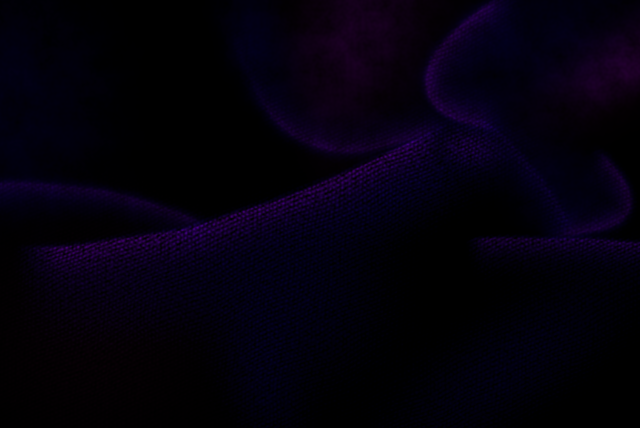
Give the GLSL for this texture, as a Shadertoy shader.

```glsl
vec2 gradientAt(vec2 cell) {
    float h = fract(sin(dot(cell, vec2(127.1, 311.7))) * 43758.5);
    return vec2(cos(6.2832 * h), sin(6.2832 * h));
}

float gradientNoise(vec2 p) {
    vec2 i = floor(p), f = p - i;
    vec2 u = f * f * f * (f * (f * 6.0 - 15.0) + 10.0);
    vec2 e = vec2(1, 0);
    float low = mix(dot(gradientAt(i), f), dot(gradientAt(i + e.xy), f - e.xy), u.x);
    float high = mix(dot(gradientAt(i + e.yx), f - e.yx), dot(gradientAt(i + 1.0), f - 1.0), u.x);
    return mix(low, high, u.y);
}

vec2 bezier(vec2 a, vec2 b, vec2 c, float t) {
    return mix(mix(a, b, t), mix(b, c, t), t);
}

// Light along a curved crease, with its own falloff on the left and right of travel
float fold(vec2 p, vec2 a, vec2 b, vec2 c, float leftWidth, float rightWidth) {
    float nearest = 1e3, side = 0.0, along = 0.0;
    vec2 start = a;
    for (int i = 1; i <= 20; i++) {
        vec2 end = bezier(a, b, c, float(i) / 20.0);
        vec2 seg = end - start, q = p - start;
        float t = clamp(dot(q, seg) / dot(seg, seg), 0.0, 1.0);
        float d = length(q - seg * t);
        if (d < nearest) {
            nearest = d;
            side = seg.x * q.y - seg.y * q.x;
            along = (float(i) - 1.0 + t) / 20.0;
        }
        start = end;
    }
    float r = nearest / (side > 0.0 ? leftWidth : rightWidth);
    return exp(-pow(r, 1.4)) * smoothstep(0.0, 0.14, along) * (1.0 - smoothstep(0.88, 1.0, along));
}

// Soft elliptical light, tilted by an angle
float glow(vec2 p, vec2 centre, vec2 radius, float angle) {
    vec2 q = p - centre;
    q = vec2(cos(angle) * q.x + sin(angle) * q.y, cos(angle) * q.y - sin(angle) * q.x) / radius;
    return exp(-dot(q, q));
}

// Staggered stitches along the main ridge, roughened by fibres
float knit(vec2 p) {
    vec2 q = p + 0.012 * vec2(gradientNoise(p * 7.0), gradientNoise(p * 7.0 + 17.0));
    q = vec2(0.91 * q.x + 0.41 * q.y, 0.91 * q.y - 0.41 * q.x) * vec2(95, 105);
    q.x += 0.5 * mod(floor(q.y), 2.0);
    vec2 stitch = 0.5 - 0.5 * cos(6.2832 * fract(q));
    float fibre = gradientNoise(p * 150.0) + 0.6 * gradientNoise(p * 75.0 + 5.0);
    return max(0.0, 0.5 + 0.35 * stitch.y + 0.75 * stitch.x * stitch.y + 0.8 * fibre);
}

void mainImage(out vec4 fragColor, in vec2 fragCoord) {
    vec2 p = fragCoord / iResolution.y;
    p.x *= 1.5 * iResolution.y / iResolution.x;
    float haze = gradientNoise(p * 14.0) + 0.6 * gradientNoise(p * 37.0) + 0.5 * gradientNoise(p * 110.0);
    vec2 w = p + 0.008 * vec2(gradientNoise(p * 6.0), gradientNoise(p * 6.0 + 9.0));

    // Creases
    float ridge = fold(w, vec2(0.02, 0.42), vec2(0.48, 0.40), vec2(1.10, 0.735), 0.007, 0.085);
    float hump = fold(w, vec2(-0.15, 0.55), vec2(0.17, 0.62), vec2(0.52, 0.46), 0.012, 0.04);
    float valley = fold(w, vec2(0.53, 1.0), vec2(0.62, 0.475), vec2(1.09, 0.735), 0.05, 0.014);
    valley *= 1.0 - 0.65 * smoothstep(0.70, 0.85, p.y);
    float hook = fold(w, vec2(1.24, 1.05), vec2(0.78, 0.76), vec2(1.20, 0.69), 0.06, 0.011);
    float curl = fold(w, vec2(1.26, 0.445), vec2(1.62, 0.46), vec2(1.38, 0.66), 0.045, 0.011);
    float shelf = fold(w, vec2(1.08, 0.437), vec2(1.3, 0.445), vec2(1.60, 0.43), 0.006, 0.05);
    float slope = fold(w, vec2(1.10, 0.73), vec2(1.22, 0.68), vec2(1.35, 0.45), 0.01, 0.035);
    float knee = glow(w, vec2(1.10, 0.655), vec2(0.10, 0.055), -0.1);

    // Blurred cloth behind the folds
    float purpleTop = glow(p, vec2(0.84, 0.93), vec2(0.135, 0.25), -0.45)
                    * smoothstep(0.58, 0.72, p.x + 0.3 * (p.y - 0.9));
    float purpleRight = glow(p, vec2(1.47, 0.85), vec2(0.18, 0.075), 0.5);
    float blueBack = 0.42 * glow(p, vec2(0.02, 0.76), vec2(0.23, 0.26), 0.0)
                   + 0.45 * glow(p, vec2(1.27, 0.90), vec2(0.24, 0.14), 0.5)
                   + 0.40 * glow(p, vec2(1.29, 0.57), vec2(0.14, 0.10), -0.7)
                   + 0.42 * glow(p, vec2(0.60, 0.91), vec2(0.075, 0.17), 0.3);

    // Dim knit cloth in front
    float front = 0.45 * glow(p, vec2(0.70, 0.30), vec2(0.20, 0.19), 0.3)
                + 0.40 * glow(p, vec2(0.95, 0.55), vec2(0.20, 0.07), 0.45)
                * (1.0 - smoothstep(0.0, 0.02, p.y - 0.58 - 0.48 * (p.x - 0.82)))
                + 0.42 * glow(p, vec2(1.20, 0.15), vec2(0.32, 0.11), 0.6)
                + 0.35 * glow(p, vec2(0.62, 0.10), vec2(0.08, 0.16), 0.2)
                + 0.28 * glow(p, vec2(0.35, 0.30), vec2(0.25, 0.09), 0.15);
    float warmFront = 0.17 * glow(p, vec2(0.22, 0.22), vec2(0.24, 0.22), 0.0);

    float nearCloth = max(max(ridge, knee * 0.78), max(shelf * 0.8, slope * 0.5));
    float farCloth = max(max(hump * 0.75, valley * 0.82), max(hook * 0.95, curl * 0.85));
    float weave = knit(p);
    float soft = 1.0 + 0.6 * haze;
    float farWeave = mix(soft, weave, 0.4);
    float blue = (0.92 * nearCloth + front) * weave + 0.92 * farCloth * farWeave + blueBack * soft
               + 0.35 * (purpleTop + purpleRight) * soft;
    float purple = (0.85 * pow(nearCloth, 2.4) + warmFront) * weave
                 + 0.85 * pow(farCloth, 2.6) * farWeave + (0.55 * purpleTop + 0.68 * purpleRight) * soft;

    // Crush the deepest shadows
    blue *= smoothstep(0.0, 0.25, blue);
    vec3 color = blue * vec3(0.012, 0.0, 0.155) + purple * vec3(0.13, 0.0, 0.085);
    fragColor = vec4(color, 1.0);
}
```
